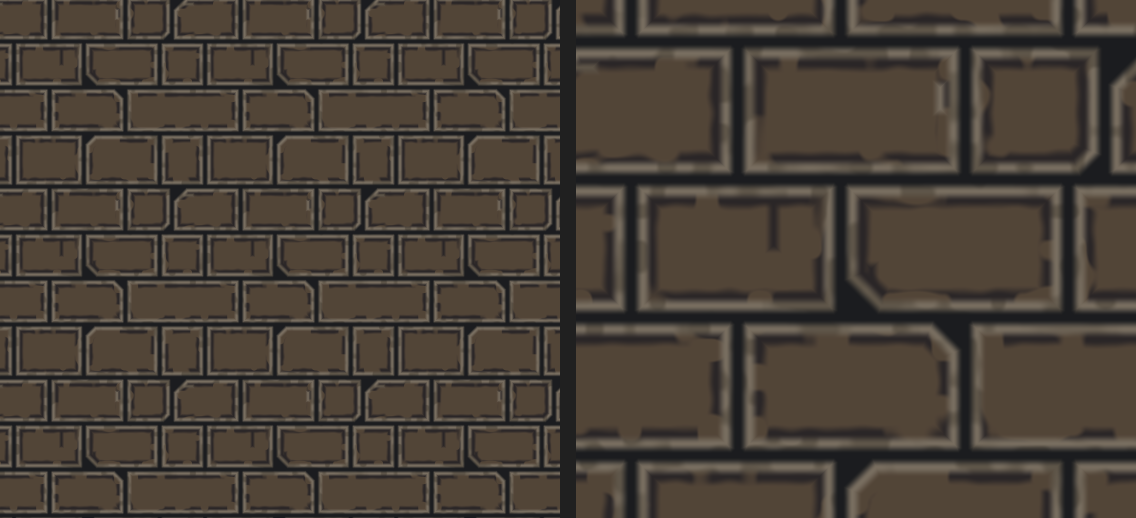
Left: the whole. Right: its middle third, enlarged.
A Shadertoy shader for this texture:

```glsl
const vec3 MORTAR = vec3(0.105, 0.11, 0.12);
const vec3 RIM = vec3(0.47, 0.43, 0.375);
const vec3 WORN_RIM = vec3(0.37, 0.335, 0.285);
const vec3 SHADOW = vec3(0.165, 0.148, 0.152);
const vec3 CLAY = vec3(0.323, 0.27, 0.217);

float hash(vec2 p) {
    p = fract(p * vec2(0.1031, 0.1137));
    p += dot(p, p.yx + 33.33);
    return fract((p.x + p.y) * p.x * 17.3);
}

float noise(vec2 p) {
    vec2 i = floor(p), f = fract(p);
    f = f * f * (3.0 - 2.0 * f);
    return mix(mix(hash(i), hash(i + vec2(1, 0)), f.x),
               mix(hash(i + vec2(0, 1)), hash(i + vec2(1, 1)), f.x), f.y);
}

// Soft-edged rectangle, 1 inside
float bar(vec2 p, vec2 center, vec2 halfSize, float soft) {
    vec2 d = abs(p - center) - halfSize;
    return 1.0 - smoothstep(-soft, soft, max(d.x, d.y));
}

// Size of the bevel at each corner: top left, top right, bottom left, bottom right
vec4 cornerCuts(int row, int column) {
    vec4 cut = vec4(0.6);
    if (row == 0 && column == 2) cut.x = 4.6;
    if (row == 0 && column == 1) cut.w = 2.6;
    if (row == 1 && column == 1) cut.z = 4.0;
    if (row == 2 && column == 0) cut.y = 3.4;
    if (row == 3 && column == 1) cut.x = 3.4;
    return cut;
}

void mainImage(out vec4 fragColor, in vec2 fragCoord) {
    // Each tile is 64 units square; y runs down from the top edge
    float unitsPerPixel = 187.6 / iResolution.x;
    float soft = max(0.56, 0.6 * unitsPerPixel);
    vec2 q = vec2(fragCoord.x, iResolution.y - fragCoord.y) * unitsPerPixel;

    // Courses: three of equal height and one taller
    float y = mod(q.y + 1.5, 64.0);
    int row = int(min(floor(y / 15.4), 3.0));
    float top = float(row) * 15.4;
    float height = row == 3 ? 17.8 : 15.4;

    // Vertical joints inside the course
    bool odd = row % 2 == 1;
    float x = mod(q.x - (odd ? 4.7 : 16.6), 64.0);
    vec2 joint = odd ? vec2(23.4, 48.8) : vec2(25.4, row == 0 ? 41.0 : 64.0);
    int column = int(step(joint.x, x) + step(joint.y, x));
    float left = column == 0 ? 0.0 : column == 1 ? joint.x : joint.y;
    float right = column == 0 ? joint.x : column == 1 ? joint.y : 64.0;

    // Distance inward from the joints, with bevelled corners
    vec2 near = vec2(x - left, y - top);
    vec2 far = vec2(right - left, height) - near;
    vec4 bevel = vec4(near.x + near.y, far.x + near.y, near.x + far.y, far.x + far.y);
    bevel = (bevel - cornerCuts(row, column)) * 0.707;
    float depth = min(min(near.x, near.y), min(far.x, far.y));
    depth = min(depth, min(min(bevel.x, bevel.y), min(bevel.z, bevel.w)));

    // Wear that is the same in every tile
    vec2 wearPos = vec2(x, y) + float(row) * 71.0;
    float dashes = noise(wearPos * 0.34 + 5.0);
    float chips = noise(wearPos * 0.5 + 40.0);

    // Clay face with a broken inner shadow
    vec3 color = CLAY;
    float shadowEnd = 2.75 + 0.4 * chips;
    float shadow = 1.0 - smoothstep(shadowEnd - soft, shadowEnd + soft, depth);
    color = mix(color, SHADOW, shadow * smoothstep(0.3, 0.46, dashes));

    // Cracks and a glint on single bricks
    if (row == 1 && column == 0)
        color = mix(color, SHADOW, bar(near, vec2(15.9, 5.0), vec2(0.5, 2.8), soft));
    if (row == 1 && column == 1)
        color = mix(color, SHADOW, bar(near, vec2(3.4, 11.0), vec2(0.5, 1.5), soft));
    if (row == 0 && column == 0)
        color = mix(color, RIM, bar(near, vec2(22.6, 6.3), vec2(0.45, 1.6), soft));
    if (row == 0 && column == 2)
        color = mix(color, WORN_RIM, bar(near, vec2(5.4, 2.9), vec2(1.8, 0.45), soft));

    // Pale rim, worn in places, then mortar
    vec3 rim = mix(RIM, WORN_RIM, smoothstep(0.45, 0.8, chips));
    color = mix(rim, color, smoothstep(1.86 - soft, 1.86 + soft, depth));
    color = mix(MORTAR, color, smoothstep(0.76 - soft, 0.76 + soft, depth));

    fragColor = vec4(color, 1.0);
}
```
